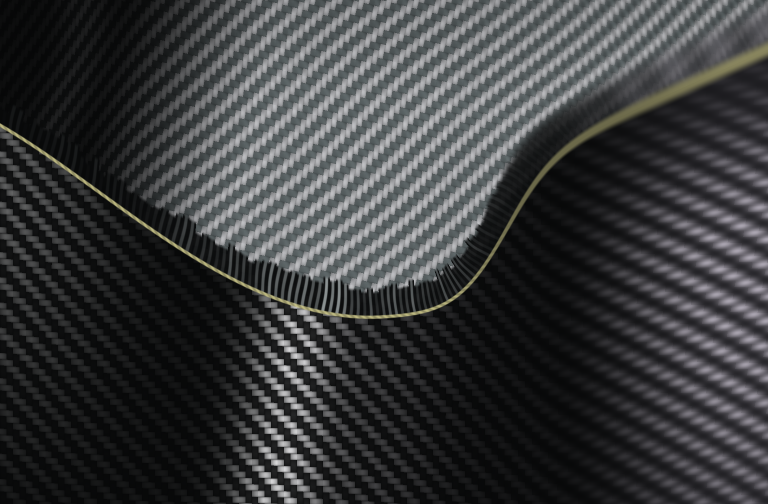
Write a Shadertoy shader that draws this texture.

```glsl
// Two draped sheets of carbon twill meet at a curved selvage with a pale thread.
// The seam is a height curve; both sheets use a 2x2 twill of rounded tows,
// lit by smooth folds and softened by a focus falloff to the right.
#define UPPER_CELL vec2(0.0105, 0.0145)
#define LOWER_CELL vec2(0.0128, 0.0125)
#define UPPER_SHEAR vec2(0.20, 0.25)
#define SEAM_LOW vec2(0.75, 0.368)
#define FRINGE_PITCH 0.0135
#define THREAD_WIDTH 0.0033
#define STEEL vec3(0.70, 0.70, 0.71)
#define SLATE vec3(0.37, 0.405, 0.41)
#define THREAD_TINT vec3(0.78, 0.76, 0.53)
#define SHADOW vec3(0.030, 0.034, 0.036)

float hash(float n) { return fract(sin(n * 91.73) * 4375.85); }

float bump(float x, float center, float width) {
    float t = (x - center) / width;
    return exp(-t * t);
}

// Smooth version of max(x, 0)
float softRamp(float x) { return 0.5 * (x + sqrt(x * x + 0.002)); }

// Height of the seam: quartic bowl on the left, sigmoid and slope on the right
float seam(float x) {
    float e = x - SEAM_LOW.x;
    float d2 = min(e, 0.0) * min(e, 0.0);
    return SEAM_LOW.y + d2 * (0.98 - 0.53 * d2)
         + 0.298 / (1.0 + exp((0.244 - e) / 0.049)) + 0.45 * softRamp(e - 0.25);
}

// Twill: x = weight of the upright tow, y = rounded shading; lean sets the diagonal
vec2 twill(vec2 q, float lean, float blur) {
    vec2 id = floor(q), f = q - id;
    float k = mod(id.x + lean * id.y, 4.0);
    float upright = step(k, 1.5);
    float alongUpright = (lean > 0.0 ? k : 1.0 - k) + f.y;
    float along = mix(k - 2.0 + f.x, alongUpright, upright);
    float across = 2.0 * mix(f.y, f.x, upright) - 1.0;
    float shade = (0.6 + 0.4 * sin(1.5708 * along)) * (1.0 - 0.5 * pow(abs(across), 4.0));
    shade *= 0.82 + 0.18 * hash(mix(id.y, id.x + 37.0, upright) + 3.0 * floor(along));
    // Out of focus the tows melt into diagonal bands of soft beads
    float middle = lean > 0.0 ? 1.5 : 0.5;
    float band = 0.5 + 0.5 * cos(1.5708 * (q.x + lean * q.y - middle));
    float beads = 0.74 + 0.22 * cos(3.1416 * (q.x - lean * q.y));
    return mix(vec2(upright, shade), vec2(band, beads), blur);
}

vec3 upperSheet(vec2 p) {
    float blur = 0.3 + 0.4 * smoothstep(0.85, 1.4, p.x + 0.25 * (p.y - 0.6));
    // Foreshortening steepens the rows on the dark left fold
    float bend = p.x - 0.6 * softRamp(0.26 - p.x) + 0.006 * sin(11.0 * p.y + 6.0 * p.x);
    vec2 q = vec2(bend - UPPER_SHEAR.x * p.y, p.y + UPPER_SHEAR.y * p.x) / UPPER_CELL;
    vec2 w = twill(q, -1.0, blur);
    float fold = p.x - 0.25 * (p.y - 0.65);
    float light = 0.05 + 0.95 * smoothstep(0.13, 0.50, fold);
    light += 0.10 * bump(fold, 0.07 + 0.03 * sin(9.0 * p.y), 0.05);
    light *= 1.0 - 0.12 * smoothstep(0.75, 1.05, p.y);
    vec3 tow = mix(SLATE * (0.45 + 0.55 * light), STEEL * 1.08, w.x);
    return SHADOW * 0.6 + tow * light * (0.38 + 0.62 * w.y);
}

vec3 lowerSheet(vec2 p, float drop) {
    float blur = 0.9 * smoothstep(0.88, 1.2, p.x);
    float bend = p.x - (0.45 + 0.2 * p.y) * softRamp(p.x - 1.08);
    vec2 q = vec2(bend, p.y + 0.05 * p.x + 0.005 * sin(7.0 * p.x)) / LOWER_CELL;
    vec2 w = twill(q, 1.0, blur);
    // Folds: left sheen, narrow bright ridge, broad soft swell on the right
    float ridgeX = 0.545 + 0.12 * p.y;
    float ridge = bump(p.x, ridgeX, 0.085) + 0.24 * bump(p.x, ridgeX + 0.17, 0.14);
    float left = 0.36 * (1.0 - smoothstep(0.0, 0.36, p.x)) * smoothstep(-0.1, 0.7, p.y);
    float swell = smoothstep(1.08, 1.43, p.x + 0.10 * (p.y - 0.5));
    swell *= 0.60 * smoothstep(-0.45, 0.4, p.y) * smoothstep(0.0, 0.32, drop);
    float light = 0.07 + ridge * 0.84 + left + swell;
    float weftGloss = mix(1.0, 0.15, w.x);
    vec3 tint = mix(vec3(0.88, 0.88, 0.88), vec3(0.88, 0.85, 0.90), smoothstep(0.4, 1.2, p.x));
    return SHADOW * 0.8 + tint * light * weftGloss * w.y
         + vec3(0.085, 0.08, 0.092) * smoothstep(1.1, 1.5, p.x);
}

vec3 scene(vec2 p) {
    // Signed distance to the seam and position along it
    float slope = (seam(p.x + 0.002) - seam(p.x - 0.002)) / 0.004;
    float stretch = sqrt(1.0 + slope * slope);
    float d = (p.y - seam(p.x)) / stretch;
    float foot = p.x + d * slope / stretch * mix(0.35, 1.0, smoothstep(0.5, 0.9, p.x));
    float s = foot + 0.6 * (seam(foot) - SEAM_LOW.y) * smoothstep(0.7, 0.8, foot);
    float defocus = smoothstep(0.95, 1.35, p.x);
    float crisp = 1.0 - smoothstep(0.88, 1.06, p.x);

    vec3 color = d > 0.0 ? upperSheet(p) : lowerSheet(p, -d);

    // Fringe of loose upright tows with a ragged top
    float strand = s / FRINGE_PITCH + 0.12 * sin(d * 60.0 + s * 23.0);
    float rnd = hash(floor(strand));
    float height = mix(0.040, 0.058, smoothstep(0.1, 0.6, p.x)) + 0.018 * defocus;
    height += (rnd - 0.5) * 0.022 * crisp;
    float soft = 0.004 + 0.006 * (1.0 - crisp) + 0.016 * defocus;
    float fringe = smoothstep(-0.001, 0.001, d) * (1.0 - smoothstep(height - soft, height + soft, d));
    float glint = smoothstep(0.32, 0.12, abs(fract(strand) - 0.5)) * (0.15 + 0.85 * rnd);
    float lit = 0.07 + 0.50 * bump(p.x, 0.64, 0.25);
    vec3 tows = SHADOW + vec3(0.90, 0.94, 0.94) * glint * lit * (0.25 + 0.75 * crisp);
    tows += vec3(0.07) * (1.0 - crisp) * smoothstep(0.01, 0.07, d);
    tows += vec3(0.27, 0.26, 0.28) * smoothstep(1.08, 1.38, p.x) * (0.8 + 0.2 * sin(s * 55.0));
    color = mix(color, tows, fringe * (0.95 - 0.15 * defocus));

    // Twisted edge thread, wider and dimmer out of focus
    float width = THREAD_WIDTH + 0.010 * defocus;
    float thread = 1.0 - smoothstep(width * (0.55 - 0.4 * defocus), width * (1.35 + 0.3 * defocus), abs(d));
    float twist = 0.88 + 0.12 * sin(s * 420.0 + d * 500.0) * crisp;
    float dim = 1.0 - 0.36 * smoothstep(0.85, 1.05, p.x) + 0.16 * smoothstep(1.2, 1.5, p.x);
    return mix(color, THREAD_TINT * twist * dim, thread * 0.95);
}

void mainImage(out vec4 fragColor, in vec2 fragCoord) {
    // Four samples smooth the fine weave
    vec3 sum = vec3(0.0);
    for (int i = 0; i < 4; i++) {
        vec2 offset = vec2(float(i & 1), float(i >> 1)) * 0.5 - 0.25;
        sum += scene((fragCoord + offset) / iResolution.y);
    }
    fragColor = vec4(clamp(sum * 0.25, 0.0, 1.0), 1.0);
}
```
